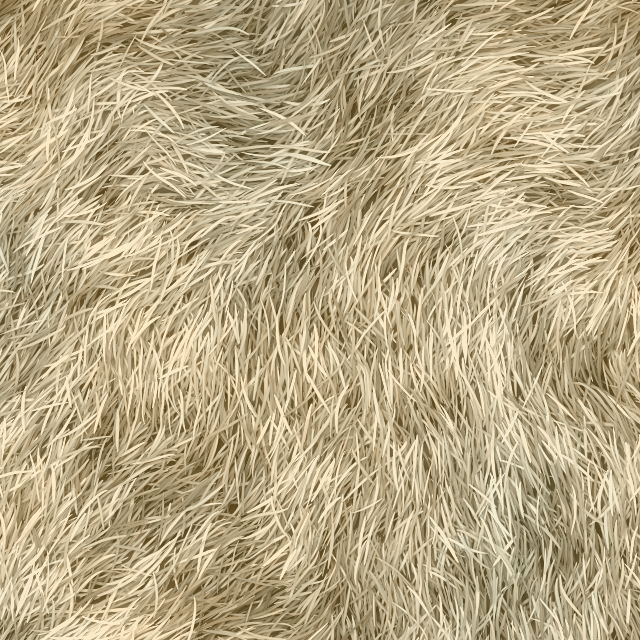
Write a Shadertoy shader that draws this texture.

```glsl
// Windswept dry grass: layered curved straw blades combed along a swirling flow.

vec3 hash3(vec2 p) {
    vec3 q = fract(vec3(p.xyx) * vec3(0.1031, 0.1030, 0.0973));
    q += dot(q, q.yxz + 33.33);
    return fract((q.xxy + q.yzz) * q.zyx);
}

float noise(vec2 p) {
    vec2 i = floor(p), f = fract(p);
    f = f * f * (3.0 - 2.0 * f);
    float low = mix(hash3(i).x, hash3(i + vec2(1, 0)).x, f.x);
    float high = mix(hash3(i + vec2(0, 1)).x, hash3(i + vec2(1, 1)).x, f.x);
    return mix(low, high, f.y);
}

// Combing angle: slanted at left, upright at lower right, waves along the top.
float flowAngle(vec2 p) {
    float angle = mix(0.6, 1.0, smoothstep(0.0, 0.45, p.y));
    angle = mix(angle, 1.78, smoothstep(0.25, 0.75, p.x));
    float wave = 0.5 + 0.48 * cos(12.5 * (p.x - 0.08));
    angle = mix(angle, wave, smoothstep(0.48, 0.78, p.y + 0.1 * p.x));
    return angle + 0.6 * (noise(p * 5.0 + 20.0) - 0.5)
                 + 0.65 * (noise(p * 11.0 + 50.0) - 0.5);
}

// Tufts catch more or less light, from broad swells to small hollows.
float tuftLight(vec2 p) {
    return 0.30 * (noise(p * 4.0 + 9.0) - 0.5)
         + 0.40 * (noise(p * 13.0) - 0.5)
         + 0.40 * (noise(p * 31.0 + 80.0) - 0.5);
}

// Straw ramp from shaded stems to sunlit blades, shifted towards tan or green.
vec3 strawColor(float tone, float hue) {
    vec3 straw = mix(vec3(0.35, 0.28, 0.13), vec3(0.92, 0.865, 0.735), tone);
    return straw + hue * vec3(0.03, -0.008, -0.035);
}

void mainImage(out vec4 fragColor, in vec2 fragCoord) {
    vec2 p = fragCoord / iResolution.y;
    float soft = max(0.0010, 0.6 / iResolution.y);
    float cell = 0.047;
    float tone = 0.15;
    vec2 root = p;

    // Local flow and its slope, from which each nearby blade takes its angle.
    float flow = flowAngle(p);
    vec2 slope = vec2(flowAngle(p + vec2(0.015, 0)) - flow,
                      flowAngle(p + vec2(0, 0.015)) - flow) / 0.015;

    // Layers run from the shaded bottom to the sunlit top.
    for (int layer = 0; layer < 21; layer++) {
        float depth = float(layer) / 20.0;
        vec2 shift = fract(float(layer) * vec2(0.618, 0.382) + vec2(0.0, 0.29 * depth));
        vec2 base = floor(p / cell + shift);

        for (int k = 0; k < 9; k++) {
            vec2 id = base + vec2(k % 3 - 1, k / 3 - 1);
            vec2 seed = id + 40.0 + float(layer) * vec2(37.0, 53.0);
            vec3 place = hash3(seed);
            vec2 center = (id + place.xy - shift) * cell;
            vec2 d = p - center;
            if (dot(d, d) > cell * cell) continue;

            // Blade frame: x along the stem, y across it, with a gentle bend.
            vec3 look = hash3(seed + 171.0);
            float stray = 2.0 * place.z - 1.0;
            float angle = flow - dot(slope, d) + 0.3 * stray
                        + 0.6 * stray * stray * stray * stray * stray;
            float c = cos(angle), s = sin(angle);
            vec2 q = vec2(c * d.x + s * d.y, c * d.y - s * d.x);
            q.y += (look.y - 0.5) * 8.0 * q.x * q.x;
            float across = abs(q.y);
            if (across > 0.009) continue;
            float along = q.x / (cell * mix(0.55, 0.98, look.x));
            float taper = 1.0 - along * along;
            if (taper < 0.0) continue;
            float width = mix(0.0014, 0.0028, look.z) * sqrt(taper);

            // Soft shadow on the blades below, then the rounded blade itself.
            float shadow = 1.0 - smoothstep(0.0, 0.0075, abs(q.y + 0.0014));
            tone *= 1.0 - 0.2 * shadow * smoothstep(0.0, 0.5, taper);
            float cover = 1.0 - smoothstep(width - soft, width + soft, across);
            cover *= smoothstep(0.0, 0.15, taper);
            float blade = mix(0.68, 1.3, fract(look.y * 7.0 + place.x));
            blade *= mix(0.6, 1.0, depth) * (1.0 + 0.1 * along);
            blade -= 0.1 * smoothstep(0.0, 0.003, across);
            tone = mix(tone, min(blade, 1.15), cover);
            root = mix(root, center, cover);
        }
    }

    // Each visible blade takes light and tint from the tuft it grows in.
    tone += 0.9 * tuftLight(root);
    float hue = 1.3 * (noise(root * 5.0 + 70.0) - 0.5)
              + 0.9 * (noise(root * 90.0) - 0.5);

    // The far edge lies in slightly deeper shade.
    tone *= 1.0 - 0.14 * smoothstep(0.7, 1.0, p.y);
    vec3 color = strawColor(clamp(tone, 0.0, 1.1), hue);
    fragColor = vec4(clamp(color, 0.0, 1.0), 1.0);
}
```
